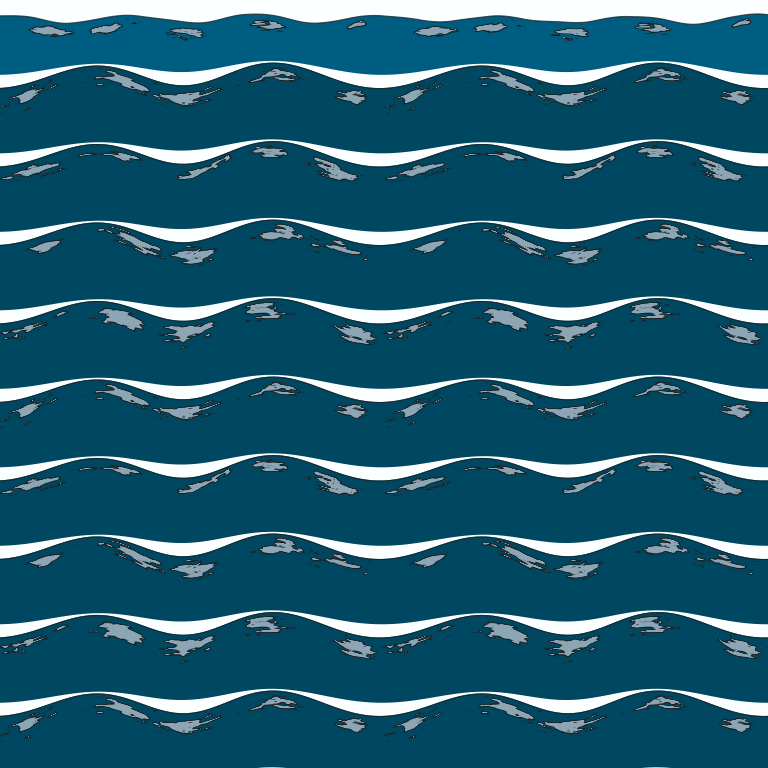
This pattern is drawn by a Shadertoy shader. Its source:

```glsl
#define TILE 0.501      // width of one two-crest repeat
#define PITCH 0.1022    // spacing of the wave rows
#define FIRST 0.0982    // mean depth of the first foam edge from the top
#define SWELL 0.0146    // wave amplitude
#define LINE 0.0008     // half width of the ink lines
#define CELLS 5.0       // glints per repeat
#define DEEP vec3(0.0, 0.28, 0.38)
#define SHALLOW vec3(0.0, 0.365, 0.51)
#define FOAM vec3(0.99, 1.0, 1.0)
#define GLINT vec3(0.55, 0.65, 0.71)
#define INK vec3(0.10, 0.13, 0.14)

const float TAU = 6.2831853;

float hash(vec2 p) {
    return fract(sin(dot(p, vec2(12.9898, 78.233))) * 43758.5453);
}

float noise(vec2 p) {
    vec2 i = floor(p), f = fract(p);
    f = f * f * (3.0 - 2.0 * f);
    return mix(mix(hash(i), hash(i + vec2(1, 0)), f.x),
               mix(hash(i + vec2(0, 1)), hash(i + vec2(1, 1)), f.x), f.y);
}

// Crest (1) to trough (-1), with alternating crest spacing
float swell(float u) {
    float shift = u - 0.2305;
    return cos(2.0 * TAU * (shift - 0.0165 * cos(TAU * shift)));
}

// Ragged streaky patches below a wave edge; positive inside
float glintField(vec2 p, float row) {
    float c = p.x / TILE * CELLS;
    float field = -1.0;
    for (float k = -1.0; k <= 1.0; k++) {
        float id = floor(c) + k;
        vec2 seed = vec2(mod(id, CELLS) + 1.0, mod(row, 4.0) * 7.0 + 3.0);
        if (row < 0.0) seed.y += 40.0;
        float size = hash(seed);
        float rough = mix(1.3, 2.8, hash(seed + 17.3));
        float slant = 0.25 * (hash(seed + 31.7) - 0.5);
        float centre = id + 0.5 + 0.35 * (hash(seed + 5.1) - 0.5);
        vec2 extent = vec2(mix(0.020, 0.038, hash(seed + 9.7)), mix(0.0045, 0.0115, size));
        if (row < 0.0) extent *= 0.7;

        vec2 q = vec2((c - centre) * TILE / CELLS, p.y - extent.y - 0.007);
        q.y += slant * q.x;
        vec2 offset = seed * 13.0;
        float grain = 0.65 * noise(q * vec2(55, 230) + offset)
                    + 0.35 * noise(q * vec2(130, 480) + offset + 50.0);
        field = max(field, 0.78 - length(q / extent) + rough * (grain - 0.5));
    }
    return max(min(field, (p.y - 0.004) / 0.004), -1.0);
}

// Coverage of the region where a signed distance is positive
float cover(float dist, float px) {
    return clamp(dist / px + 0.5, 0.0, 1.0);
}

void mainImage(out vec4 fragColor, in vec2 fragCoord) {
    float px = 1.0 / iResolution.y;
    vec2 p = fragCoord / iResolution.xy;
    float down = 1.0 - p.y;

    // Wave rows
    float u = p.x / TILE;
    float crest = swell(u);
    float edge = FIRST - SWELL * crest + 0.0026 * cos(TAU * (u - 0.11));
    float below = down - edge;
    float row = floor(below / PITCH);
    float depth = below - row * PITCH;

    // Choppier surface at the top
    float chop = 0.0247 - 0.0055 * cos(TAU * p.x / 0.163)
               + 0.005 * (noise(vec2(p.x * 22.0, 4.0)) - 0.5);
    float underSurface = down - chop;
    if (row < 0.0) {
        row = -1.0;
        depth = underSurface;
    }
    vec3 color = row < 0.0 ? SHALLOW : DEEP;

    // Outlined glints
    vec2 g = vec2(p.x, depth);
    float h = 0.0005;
    float field = glintField(g, row);
    vec2 slope = vec2(glintField(g + vec2(h, 0), row),
                      glintField(g + vec2(0, h), row)) - field;
    float dist = field / max(length(slope) / h, 25.0);
    color = mix(color, GLINT, cover(dist, px));
    color = mix(color, INK, cover(LINE - abs(dist), px));

    // Foam bands, thick in the troughs, with an inked lower edge
    float fromEdge = below - PITCH * round(below / PITCH);
    float thickness = mix(0.0172, 0.0022, 0.5 + 0.5 * crest);
    color = mix(color, FOAM, cover(-fromEdge, px) * cover(fromEdge + thickness, px));
    color = mix(color, INK, 0.75 * cover(LINE - abs(fromEdge - LINE), px));

    // Sky above the surface
    color = mix(color, FOAM, cover(-underSurface, px));
    color = mix(color, INK, 0.75 * cover(LINE - abs(underSurface), px));

    fragColor = vec4(color, 1.0);
}
```
